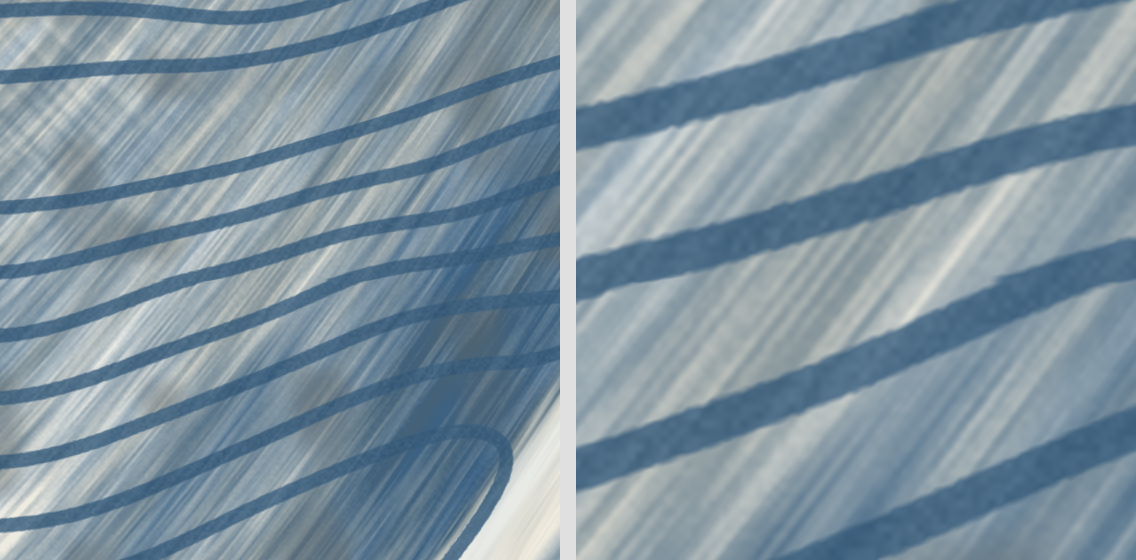
Left, the full canvas; right, a detail of the centre.
Give the GLSL for this texture, as a three.js fragment shader.

```glsl
varying vec2 vUv;

const vec3 DEEP_BLUE = vec3(0.25, 0.38, 0.49);
const vec3 MIST_BLUE = vec3(0.54, 0.61, 0.65);
const vec3 CREAM = vec3(0.93, 0.92, 0.88);
const vec3 LINE_BLUE = vec3(0.23, 0.37, 0.49);
const vec3 UMBER_GREY = vec3(0.36, 0.40, 0.42);

float hash(vec2 p) {
  return fract(sin(dot(p, vec2(127.1, 311.7))) * 43758.5453);
}

float noise(vec2 p) {
  vec2 cell = floor(p);
  vec2 f = fract(p);
  f = f * f * (3.0 - 2.0 * f);
  float low = mix(hash(cell), hash(cell + vec2(1.0, 0.0)), f.x);
  float high = mix(hash(cell + vec2(0.0, 1.0)), hash(cell + vec2(1.0, 1.0)), f.x);
  return mix(low, high, f.y);
}

// Soft elliptical spot, its long axis turned by angle
float spot(vec2 p, vec2 center, float angle, vec2 size) {
  vec2 d = p - center;
  float c = cos(angle);
  float s = sin(angle);
  vec2 q = vec2(c * d.x + s * d.y, c * d.y - s * d.x) / size;
  return exp(-dot(q, q));
}

// Terrain height whose level sets are the painted lines
float terrain(vec2 p) {
  float shift = 0.8 * max(p.y - 0.5, 0.0);
  float h = p.y - 0.06 * p.x - 0.24 * smoothstep(0.0, 0.9, p.x - shift);
  h += 0.045 * spot(p, vec2(0.82, 0.62), 0.0, vec2(0.18, 0.13));
  h += 0.05 * spot(p, vec2(0.47, 1.02), 0.0, vec2(0.22, 0.09));
  h += 0.022 * (noise(p * 4.0 + 3.0) - 0.5);
  float nose = p.x - 0.78 - 0.9 * (p.y - 0.215);
  h = mix(h, -0.01, smoothstep(0.0, 0.3, nose));
  return h - 0.115 * smoothstep(0.64, 0.83, h);
}

// Coverage of evenly spaced level lines of constant width
float contours(vec2 p, float base, float spacing, float halfWidth, float blur) {
  float e = 0.002;
  float h = terrain(p);
  vec2 slope = vec2(terrain(p + vec2(e, 0.0)) - terrain(p - vec2(e, 0.0)),
                    terrain(p + vec2(0.0, e)) - terrain(p - vec2(0.0, e))) / (2.0 * e);
  float level = max(floor((h - base) / spacing + 0.5), 0.0) * spacing + base;
  float d = abs(h - level) / max(length(slope), 0.05);
  return 1.0 - smoothstep(halfWidth - blur, halfWidth + blur, d);
}

// Brush coordinates: x along the stroke, y across it, steeper to the right
vec2 brushSpace(vec2 p) {
  return vec2(0.68 * p.x + 0.73 * p.y, 0.68 * p.y - 0.73 * p.x - 0.16 * p.x * p.x);
}

// Layered bristle marks, finer and shorter with each octave
float bristles(vec2 b) {
  float sum = 0.0;
  vec2 scale = vec2(2.5, 26.0);
  for (int i = 0; i < 4; i++) {
    sum += noise(b * scale + float(i) * 17.3) - 0.5;
    scale *= vec2(1.6, 1.95);
  }
  return sum;
}

// Large areas of light and shade
float washTone(vec2 p, vec2 b) {
  float t = 0.48 + 0.34 * (noise(b * vec2(2.2, 8.0) + 5.0) - 0.5);
  t += 0.27 * spot(p, vec2(0.28, 0.35), 0.72, vec2(0.42, 0.085));
  t += 0.22 * spot(p, vec2(0.05, 0.95), 0.8, vec2(0.25, 0.2));
  t += 0.30 * spot(p, vec2(0.0, 0.06), 0.8, vec2(0.12, 0.05));
  t -= 0.42 * spot(p, vec2(0.76, 0.22), 0.85, vec2(0.42, 0.14));
  t -= 0.14 * spot(p, vec2(0.97, 0.72), 0.9, vec2(0.35, 0.2));
  return t;
}

vec3 paint(float t) {
  t = clamp(t, 0.0, 1.0);
  vec3 shade = mix(DEEP_BLUE, MIST_BLUE, min(t * 2.0, 1.0));
  return mix(shade, CREAM, max(t * 2.0 - 1.0, 0.0));
}

void main() {
  vec2 p = vUv;
  vec2 b = brushSpace(p);
  float streak = bristles(b);
  float grain = noise(p * 210.0) - 0.5;

  // Wash with strokes, and faint crossing strokes at the upper left
  float t = washTone(p, b) + 0.24 * streak + 0.06 * grain;
  float crossing = noise(vec2(p.x - p.y, p.x + p.y) * vec2(3.0, 45.0)) - 0.5;
  t += 0.17 * crossing * spot(p, vec2(0.1, 0.85), 0.0, vec2(0.3));

  // Bare cream wedge at the lower right
  float across = dot(p - vec2(0.76, 0.0), vec2(0.79, -0.61)) + 0.012 * streak;
  float wedge = smoothstep(-0.015, 0.025, across) * (1.0 - smoothstep(0.15, 0.18, across));
  t = mix(t, 0.95 + 0.08 * streak, wedge);
  vec3 color = paint(t);

  // Warm and cool drift, with smoky patches
  float warmth = noise(b * vec2(3.0, 30.0) + 41.0) - 0.5;
  color += warmth * vec3(0.045, 0.005, -0.05);
  float smoke = smoothstep(0.62, 0.95, noise(p * 7.0 + 9.0));
  color = mix(color, UMBER_GREY, 0.45 * smoke * (1.0 - wedge));

  // Translucent contour lines with a slightly rough edge
  float line = contours(p, -0.06, 0.115, 0.0125 + 0.002 * grain, 0.0025);
  vec3 ink = LINE_BLUE + 0.05 * grain + 0.02 * streak;
  color = mix(color, ink, 0.84 * line);

  gl_FragColor = vec4(color, 1.0);
}
```
